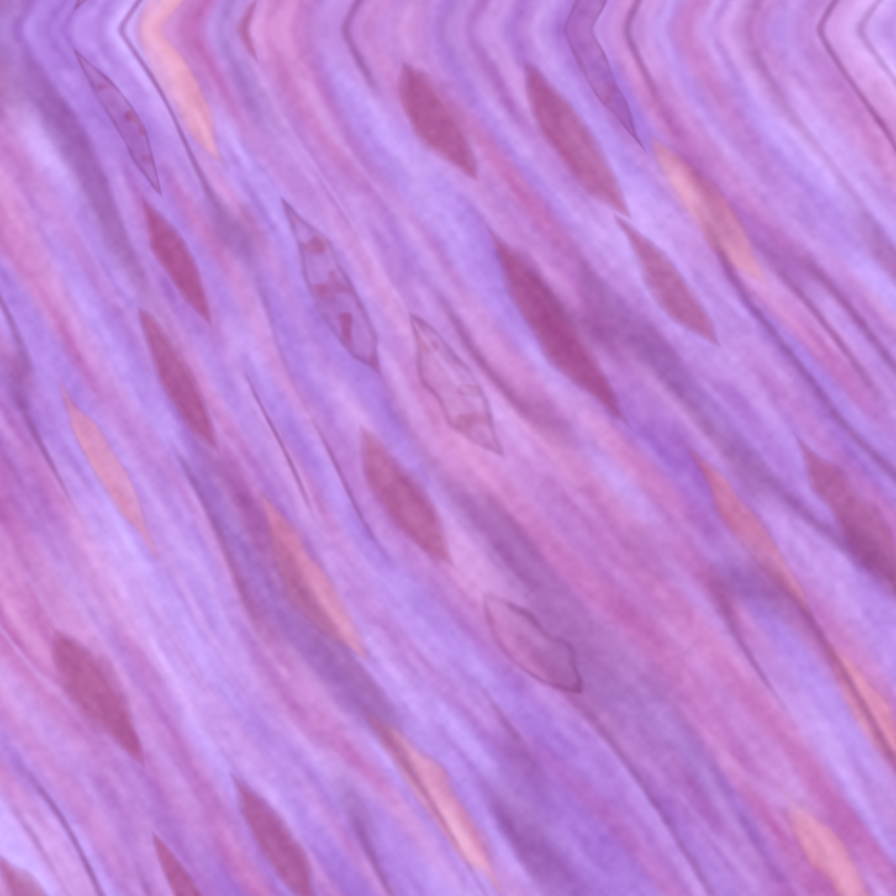
Write a WebGL 1 fragment shader that draws this texture.

```glsl
precision highp float;
// Stained fibrous tissue: wavy violet strands slanting down to the right,
// folded into chevrons near the top. Stretched noise makes the strands, and
// a jittered grid scatters spindle-shaped nuclei along them.

uniform vec2 u_resolution;

const float FOLD_HEIGHT = 0.967;
const float FIBRE_ANGLE = 0.98;          // radians below horizontal
const vec2 CELL_SIZE = vec2(0.27, 0.105); // along and across the fibres
const vec3 LAVENDER = vec3(0.74, 0.56, 0.92);
const vec3 PINK = vec3(0.80, 0.515, 0.80);
const vec3 PALE = vec3(0.84, 0.66, 0.95);
const vec3 PLUM = vec3(0.52, 0.25, 0.53);
const vec3 STAIN = vec3(0.66, 0.34, 0.58);
const vec3 SALMON = vec3(0.87, 0.57, 0.70);
const vec3 TONE_GAIN = vec3(0.15, 0.22, 0.16);

float hash(vec2 p) {
  return fract(sin(dot(p, vec2(127.1, 311.7))) * 43758.5453);
}

// Smooth value noise from -1 to 1
float noise(vec2 p) {
  vec2 i = floor(p);
  vec2 f = fract(p);
  f = f * f * (3.0 - 2.0 * f);
  float low = mix(hash(i), hash(i + vec2(1.0, 0.0)), f.x);
  float high = mix(hash(i + vec2(0.0, 1.0)), hash(i + 1.0), f.x);
  return 2.0 * mix(low, high, f.y) - 1.0;
}

// Noise stretched along the fibres, with a slight slant and a seed
float streak(vec2 q, vec2 frequency, float slant, float seed) {
  return noise(vec2(q.x, q.y + slant * q.x) * frequency + seed);
}

// Thin line along the zero crossings of a streak
float strandLine(vec2 q, vec2 frequency, float slant, float seed) {
  float ridge = 1.0 - abs(streak(q, frequency, slant, seed));
  float presence = streak(q, vec2(5.0, 17.0), -slant, seed + 31.0);
  return smoothstep(0.72, 1.0, ridge) * smoothstep(-0.25, 0.5, presence);
}

// Mirror at the fold, then rotate to along/across axes and bend
vec2 fibreSpace(vec2 p) {
  float c = cos(FIBRE_ANGLE);
  float s = sin(FIBRE_ANGLE);
  vec2 q = vec2(c * p.x - s * p.y, s * p.x + c * p.y);
  q.y += 0.040 * noise(p * 2.3 + 4.0) + 0.008 * noise(p * 7.0 + 9.0);
  return q;
}

// Nuclei masks: x filled, y outlined body, z salmon, w rim
vec4 nuclei(vec2 q) {
  vec4 masks = vec4(0.0);
  vec2 home = floor(q / CELL_SIZE);
  float wobble = 0.22 * noise(q * vec2(32.0, 60.0));
  for (int j = -1; j <= 1; j++) {
    for (int i = -1; i <= 1; i++) {
      vec2 id = home + vec2(float(i), float(j));
      float kind = hash(id + 17.3);
      vec2 jitter = vec2(hash(id + 3.1), hash(id + 7.7)) - 0.5;
      vec2 d = q - (id + 0.5 + 0.6 * jitter) * CELL_SIZE;
      vec2 halfSize = mix(vec2(0.07, 0.014), vec2(0.13, 0.027),
                          vec2(hash(id + 11.9), hash(id + 23.5)));
      float t = d.x / halfSize.x;
      float edge = abs(d.y) / halfSize.y - 1.0 + t * t + wobble;
      float body = 1.0 - smoothstep(-0.40, 0.30, edge);
      float rim = exp(-edge * edge / 0.035);
      float filled = 1.0 - step(0.34, kind);
      float outlined = step(0.34, kind) * (1.0 - step(0.47, kind));
      float salmon = step(0.47, kind) * (1.0 - step(0.59, kind));
      masks = max(masks, vec4(body * filled, body * outlined, body * salmon,
                              rim * (outlined + 0.3 * filled + 0.25 * salmon)));
    }
  }
  return masks;
}

void main() {
  vec2 p = gl_FragCoord.xy / u_resolution.y;
  float rise = p.y - FOLD_HEIGHT;
  p.y = FOLD_HEIGHT - sqrt(rise * rise + 0.00005);
  vec2 q = fibreSpace(p);

  // Strand hue and brightness
  float hue = 0.60 * streak(q, vec2(2.6, 17.0), 0.06, 5.0)
            + 0.45 * streak(q, vec2(6.0, 42.0), -0.05, 12.0);
  float tone = 0.28 * streak(q, vec2(2.2, 11.0), 0.04, 21.0)
             + 0.36 * streak(q, vec2(4.5, 27.0), -0.06, 33.0)
             + 0.30 * streak(q, vec2(9.0, 56.0), 0.05, 47.0)
             + 0.18 * streak(q, vec2(24.0, 105.0), 0.0, 58.0);
  vec3 color = mix(PINK, LAVENDER, smoothstep(-0.55, 0.55, hue));

  // Nuclei, with speckled chromatin inside the outlined ones
  vec4 cell = nuclei(q);
  float speckle = smoothstep(0.0, 0.8, noise(p * 62.0 + 3.0));
  color = mix(color, STAIN, 0.78 * cell.x);
  color = mix(color, SALMON, 0.70 * cell.z);
  color = mix(color, STAIN, cell.y * (0.25 + 0.45 * speckle));
  color += tone * TONE_GAIN * (1.0 - 0.4 * cell.x);

  // Fine dark and pale lines between strands
  float darkLine = strandLine(q, vec2(3.2, 21.0), 0.05, 71.0);
  float paleLine = strandLine(q, vec2(3.6, 24.0), -0.04, 83.0);
  color = mix(color, PALE, 0.45 * paleLine * (1.0 - cell.x));
  color = mix(color, PLUM, 0.48 * darkLine);
  color = mix(color, PLUM, 0.50 * cell.w * (0.65 + 0.35 * noise(p * 45.0)));

  // Soft grain
  color += 0.022 * noise(p * 95.0) + 0.012 * noise(p * 170.0 + 8.0);
  gl_FragColor = vec4(clamp(color, 0.0, 1.0), 1.0);
}
```
